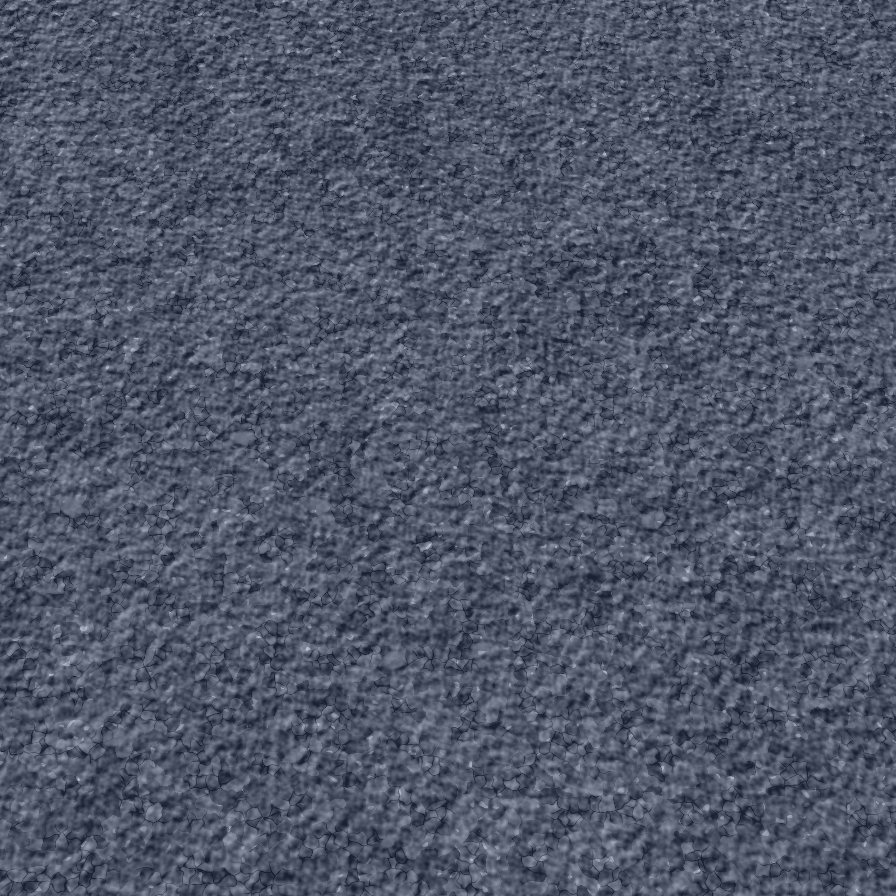
Give the GLSL for this texture, as a Shadertoy shader.

```glsl
// Blue-grey asphalt seen at a slant: packed grit, dark crevices, pale specks and a few pebbles.

#define BASE_TONE 0.345      // mean brightness
#define TILT 0.30            // perspective shrink towards the top
#define GRAIN_FREQ 72.0      // grains across the canvas at the bottom
#define GRAIN_CONTRAST 0.15
#define RELIEF 0.18          // strength of the side light on the bumps
#define CREVICE_DEPTH 0.14
#define SPECK_FREQ 62.0
#define SPECK_DENSITY 0.26
#define SPECK_GLOW 0.19
#define PEBBLE_FREQ 9.0
#define PEBBLE_DENSITY 0.10
#define TINT vec3(-0.03, 0.0, 0.068)

vec2 hash2(vec2 p) {
    vec3 q = fract(vec3(p.xyx) * vec3(0.1031, 0.1030, 0.0973));
    q += dot(q, q.yzx + 33.33);
    return fract((q.xx + q.yz) * q.zy);
}

float cornerSlope(vec2 cell, vec2 offset) {
    float angle = 6.2832 * hash2(cell).x;
    return dot(vec2(cos(angle), sin(angle)), offset);
}

float gradientNoise(vec2 p) {
    vec2 i = floor(p), f = p - i;
    vec2 u = f * f * f * (f * (f * 6.0 - 15.0) + 10.0);
    vec2 e = vec2(1.0, 0.0);
    return mix(mix(cornerSlope(i, f), cornerSlope(i + e, f - e), u.x),
               mix(cornerSlope(i + e.yx, f - e.yx), cornerSlope(i + 1.0, f - 1.0), u.x), u.y);
}

// x: random tone of the nearest grain, y: gap to the next grain
vec2 grains(vec2 p) {
    vec2 cell = floor(p);
    float nearest = 9.0, second = 9.0, tone = 0.0;
    for (int y = -1; y <= 1; y++)
    for (int x = -1; x <= 1; x++) {
        vec2 c = cell + vec2(x, y);
        float d = length(c + hash2(c) - p);
        if (d < nearest) {
            second = nearest;
            nearest = d;
            tone = hash2(c + 57.0).y;
        } else {
            second = min(second, d);
        }
    }
    return vec2(tone, second - nearest);
}

// Coverage of sparse, rounded stones, at most one per cell
float stones(vec2 p, float density, float minRadius, float maxRadius) {
    vec2 cell = floor(p);
    vec2 place = hash2(cell + 11.0), kind = hash2(cell + 83.0);
    vec2 d = fract(p) - mix(vec2(0.3), vec2(0.7), place);
    d.y += d.x * (place.x - 0.5);
    float radius = mix(minRadius, maxRadius, kind.y);
    return step(kind.x, density) * smoothstep(radius, radius * 0.6, length(d * vec2(0.9, 1.15)));
}

float height(vec2 p) {
    return gradientNoise(p * GRAIN_FREQ) + 0.6 * gradientNoise(p * GRAIN_FREQ * 2.1 + 19.0);
}

void mainImage(out vec4 fragColor, in vec2 fragCoord) {
    // Slanted ground plane
    vec2 uv = fragCoord / iResolution.y;
    vec2 ground = vec2(uv.x - 0.5, uv.y) / (1.0 - TILT * uv.y) + 1.0;

    // Ragged outlines
    vec2 warp = vec2(gradientNoise(ground * 95.0), gradientNoise(ground * 95.0 + 41.0));
    vec2 ragged = ground + 0.006 * warp;

    // Broad mottling and fine grit
    float tone = BASE_TONE;
    tone += 0.04 * gradientNoise(ground * 4.0) + 0.06 * gradientNoise(ground * 14.0);
    tone += 0.09 * gradientNoise(ground * 190.0);

    // Packed grains, lit from the upper left
    vec2 grain = grains(ragged * GRAIN_FREQ);
    vec2 towardLight = vec2(-0.3, 0.5) / GRAIN_FREQ;
    tone += GRAIN_CONTRAST * (grain.x - 0.5);
    tone += RELIEF * (height(ground) - height(ground + towardLight));

    // Crevices in loose patches
    float loose = smoothstep(-0.05, 0.25, gradientNoise(ground * 26.0 + 7.0));
    tone -= CREVICE_DEPTH * loose * smoothstep(0.16, 0.02, grain.y);

    // Larger pebbles with a shadow on the lower right
    vec2 pebblePos = (ground + 0.003 * warp) * PEBBLE_FREQ;
    float pebble = stones(pebblePos, PEBBLE_DENSITY, 0.08, 0.17);
    float shadow = stones(pebblePos + vec2(-0.02, 0.05), PEBBLE_DENSITY, 0.08, 0.17);
    tone -= 0.08 * shadow * (1.0 - pebble);
    tone = mix(tone, 0.45 + 0.25 * (tone - BASE_TONE), 0.8 * pebble);

    // Pale mineral specks
    float specks = stones(ragged * SPECK_FREQ, SPECK_DENSITY, 0.12, 0.30);
    tone += SPECK_GLOW * specks * (0.4 + 0.6 * grain.x);

    fragColor = vec4(clamp(max(tone, 0.13) + TINT, 0.0, 1.0), 1.0);
}
```
